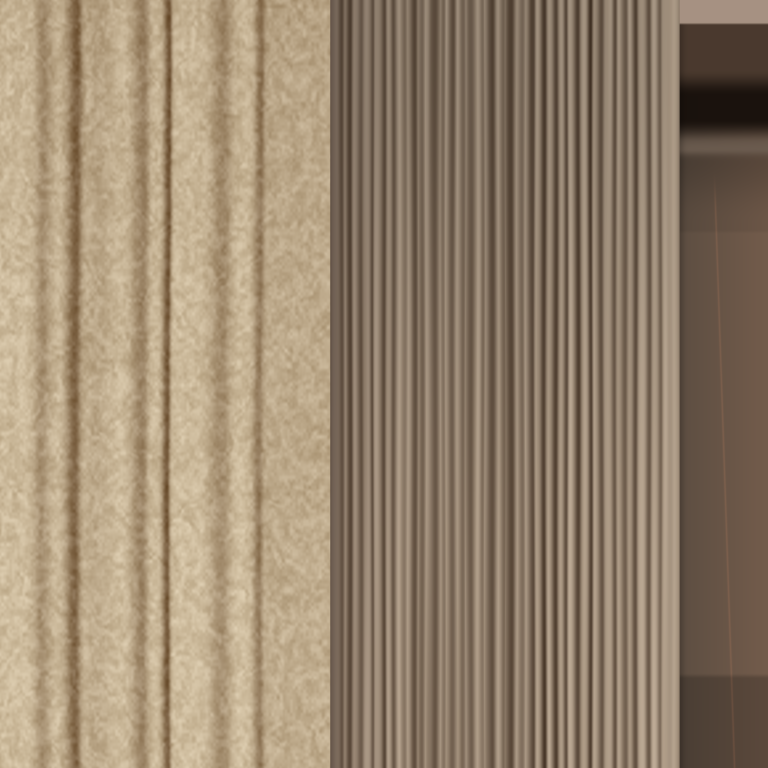
Give the GLSL for this texture, as a WebGL 1 fragment shader.

```glsl
precision highp float;
// Three upright bands: a flecked cream curtain, a finely pleated taupe panel
// and a dim recess. Folds are asymmetric falloffs; pleats are jittered
// grooves in a piecewise-stretched coordinate; cloth grain is warped noise.

uniform vec2 u_resolution;

const float CURTAIN_END = 0.430;
const float PLEATS_END = 0.885;

float hash(vec2 p) {
  return fract(sin(dot(p, vec2(127.1, 311.7))) * 43758.5453);
}

float noise(vec2 p) {
  vec2 i = floor(p), f = fract(p);
  f = f * f * (3.0 - 2.0 * f);
  return mix(mix(hash(i), hash(i + vec2(1.0, 0.0)), f.x),
             mix(hash(i + vec2(0.0, 1.0)), hash(i + vec2(1.0, 1.0)), f.x), f.y);
}

float edge(float at, float x, float soft) {
  return smoothstep(at - soft, at + soft, x);
}

// Shadow peaking at a crease, with its own falloff on either side.
float crease(float x, float at, float left, float right) {
  float d = x - at;
  float w = d < 0.0 ? left : right;
  return exp(-d * d / (w * w));
}

vec3 curtain(vec2 p) {
  float x = p.x + 0.0015 * sin(p.y * 5.0) + 0.001 * (noise(p * vec2(8.0, 30.0)) - 0.5);
  float shade = 0.40 * crease(x, 0.055, 0.010, 0.012);
  shade += 0.78 * crease(x, 0.099, 0.013, 0.007);
  shade += 0.18 * crease(x, 0.126, 0.020, 0.020);
  shade += 0.52 * crease(x, 0.186, 0.014, 0.008);
  shade += 0.90 * crease(x, 0.219, 0.007, 0.004);
  shade += 0.42 * crease(x, 0.290, 0.016, 0.011);
  shade += 0.58 * crease(x, 0.338, 0.008, 0.005);
  shade += 0.16 * edge(0.340, x, 0.004);
  shade += 0.10 * p.y * p.y;

  // Short wavy flecks plus a finer weave.
  vec2 q = p * vec2(150.0, 115.0);
  q += 1.8 * vec2(noise(p * 45.0), noise(p * 45.0 + 19.0));
  float fleck = noise(q) - 0.5;
  float weave = noise(p * vec2(290.0, 230.0)) - 0.5;
  float cloud = noise(p * vec2(14.0, 9.0)) - 0.5;
  vec3 color = mix(vec3(0.81, 0.74, 0.62), vec3(0.43, 0.32, 0.20), min(shade, 1.0));
  return color + vec3(0.9, 1.0, 1.1) * (0.11 * fleck + 0.06 * weave + 0.025 * cloud);
}

// Maps x to pleat count: narrow, wide, then narrow spacing.
float pleatCoord(float x) {
  float narrow = min(x - 0.513, 0.0) / 0.0138;
  float wide = clamp(x - 0.513, 0.0, 0.181) / 0.02586;
  float fine = max(x - 0.694, 0.0) / 0.0150;
  return narrow + wide + fine;
}

// Darkness of grooves lying near whole numbers of t.
float grooves(float t, float seed, float width) {
  float shade = 0.0;
  for (int k = -1; k <= 1; k++) {
    float id = floor(t + 0.5) + float(k);
    float at = id + 0.22 * (hash(vec2(id, seed)) - 0.5);
    float depth = 0.65 + 0.35 * hash(vec2(id, seed + 3.0));
    float w = width * (0.8 + 0.5 * hash(vec2(id, seed + 7.0)));
    shade = max(shade, depth * crease(t, at, w * 1.25, w * 0.8));
  }
  return shade;
}

vec3 pleats(vec2 p) {
  float x = p.x + 0.0006 * sin(p.y * 7.0 + p.x * 60.0);
  float t = pleatCoord(x);
  float wideZone = edge(0.522, x, 0.01) * (1.0 - edge(0.690, x, 0.01));
  float shade = grooves(t, 4.0, 0.23);
  shade = max(shade, 0.60 * wideZone * grooves(t + 0.47, 9.0, 0.15));
  shade *= 1.0 - 0.35 * edge(0.845, x, 0.02);

  float streak = noise(vec2(x * 210.0, p.y * 2.0)) - 0.5;
  vec3 ridge = mix(vec3(0.60, 0.53, 0.46), vec3(0.69, 0.62, 0.54), edge(0.50, x, 0.04));
  vec3 color = mix(ridge, vec3(0.30, 0.235, 0.18), shade) + 0.08 * streak;
  color *= mix(1.03, 0.91, smoothstep(0.25, 1.0, p.y));
  // Shadowed start and bright final return of the panel.
  color = mix(color, vec3(0.37, 0.31, 0.27), 0.75 * crease(x, 0.432, 0.01, 0.009));
  return mix(color, vec3(0.70, 0.63, 0.55), 0.75 * crease(x, 0.874, 0.007, 0.010));
}

vec3 recess(vec2 p, float aa) {
  float d = 1.0 - p.y;
  float across = (p.x - PLEATS_END) / (1.0 - PLEATS_END);
  vec3 wall = mix(vec3(0.34, 0.285, 0.24), vec3(0.42, 0.335, 0.275), across);
  vec3 color = mix(wall * 0.83, wall, smoothstep(0.20, 0.29, d));
  color *= 1.0 + 0.07 * edge(0.302, d, 0.003) - 0.22 * edge(0.880, d, 0.004);
  // Lit rail beneath the dark upper slot.
  color = mix(color, vec3(0.43, 0.37, 0.32), 0.85 * crease(d, 0.194, 0.018, 0.008));
  vec3 slot = mix(vec3(0.29, 0.225, 0.18), vec3(0.10, 0.07, 0.05), smoothstep(0.09, 0.125, d));
  color = mix(slot, color, smoothstep(0.155, 0.185, d));
  // Faint slanted reflection.
  float slant = 0.931 + 0.034 * (d - 0.25);
  float lit = edge(0.25, d, 0.03) * crease(p.x, slant, 0.0014, 0.0014);
  color += lit * vec3(0.07, 0.035, 0.02);
  color *= 1.0 - 0.18 * crease(p.x, PLEATS_END, 0.006, 0.006);
  return mix(vec3(0.65, 0.57, 0.51), color, edge(0.031, d, aa + 0.001));
}

void main() {
  vec2 p = gl_FragCoord.xy / u_resolution;
  float aa = 0.8 / u_resolution.x;
  vec3 color = mix(curtain(p), pleats(p), edge(CURTAIN_END, p.x, aa));
  color = mix(color, recess(p, aa), edge(PLEATS_END, p.x, aa));
  gl_FragColor = vec4(clamp(color, 0.0, 1.0), 1.0);
}
```
